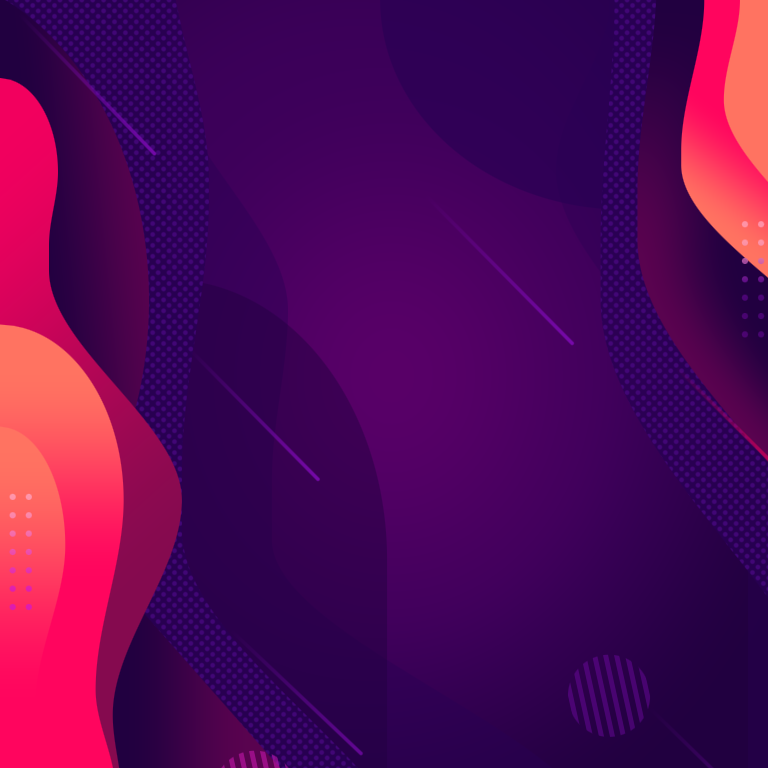
This background is drawn by a Shadertoy shader. Its source:

```glsl
// Violet backdrop with layered liquid waves in coral and crimson at both sides.
// Every wave is an edge x = f(y) built from chained smoothsteps and arcs; halftone
// bands, diagonal streaks, dot grids and striped discs are laid over it.

const vec3 GLOW    = vec3(0.345, 0.00, 0.405);
const vec3 VIOLET  = vec3(0.235, 0.00, 0.350);
const vec3 NIGHT   = vec3(0.130, 0.00, 0.250);
const vec3 INDIGO  = vec3(0.155, 0.00, 0.325);
const vec3 PLUM    = vec3(0.350, 0.01, 0.310);
const vec3 CRIMSON = vec3(0.950, 0.00, 0.370);
const vec3 WINE    = vec3(0.520, 0.04, 0.310);
const vec3 PINK    = vec3(1.000, 0.02, 0.370);
const vec3 CORAL   = vec3(1.000, 0.450, 0.380);
const vec3 BLUSH   = vec3(1.000, 0.620, 0.720);
const vec3 MAGENTA = vec3(0.850, 0.10, 0.740);
const vec3 STREAK  = vec3(0.500, 0.04, 0.720);
const vec3 HALFTONE = vec3(0.290, 0.03, 0.510);

const float HALFTONE_STEP = 0.0142;
const float HALFTONE_RADIUS = 0.0030;
const float GRID_STEP_X = 0.0210;
const float GRID_STEP_Y = 0.0239;
const float DOT_RADIUS = 0.0040;
const float DISC_RADIUS = 0.0535;
const float STRIPE_STEP = 0.0143;

// Antialiased coverage of the region where d > 0.
float fill(float d) {
    return clamp(0.5 + d / max(fwidth(d), 1e-5), 0.0, 1.0);
}

// Rounded cap: rises from 0 to 1 along a quarter ellipse that ends at yc.
float cap(float y, float yc, float r) {
    float t = max(yc - y, 0.0) / r;
    return sqrt(max(1.0 - t * t, 0.0));
}

// Staggered dots.
float halftone(vec2 p) {
    vec2 q = vec2(p.x + p.y, p.x - p.y) / HALFTONE_STEP;
    float d = length(fract(q) - 0.5) * HALFTONE_STEP * 0.7071;
    float px = 1.0 / iResolution.y;
    return 1.0 - smoothstep(HALFTONE_RADIUS - px, HALFTONE_RADIUS + px, d);
}

// Thin line from a to b that brightens toward b.
float streak(vec2 p, vec2 a, vec2 b) {
    float h = clamp(dot(p - a, b - a) / dot(b - a, b - a), 0.0, 1.0);
    float d = length(p - mix(a, b, h));
    return h * (1.0 - smoothstep(0.0010, 0.0036, d));
}

// Two columns of seven dots, starting at the upper left dot.
float dotGrid(vec2 p, vec2 start) {
    vec2 cell = vec2(GRID_STEP_X, GRID_STEP_Y);
    vec2 id = clamp(floor((p - start) / cell + 0.5), vec2(0.0), vec2(1.0, 6.0));
    return fill(DOT_RADIUS - length(p - start - id * cell));
}

float stripedDisc(vec2 p, vec2 center) {
    vec2 q = p - center;
    float s = abs(fract((q.x - 0.22 * q.y) / STRIPE_STEP) - 0.5);
    return fill(DISC_RADIUS - length(q)) * (1.0 - smoothstep(0.17, 0.29, s));
}

void mainImage(out vec4 fragColor, in vec2 fragCoord) {
    vec2 p = fragCoord / iResolution.xy;
    p.y = 1.0 - p.y; // y grows downward from the top edge
    float x = p.x, y = p.y;
    #define S(a, b) smoothstep(a, b, y)

    // Radial glow
    float r = length((p - vec2(0.51, 0.49)) * vec2(1.1, 0.95));
    vec3 col = mix(GLOW, VIOLET, smoothstep(0.0, 0.42, r));
    col = mix(col, NIGHT, smoothstep(0.32, 0.72, r + 0.12 * (x + y - 1.0)));

    // Translucent veils
    float veil = 0.221 + 0.154*S(0.078, 0.404) - 0.021*S(0.404, 0.625) + 0.427*S(0.703, 1.094);
    col = mix(col, INDIGO, 0.42 * fill(veil - x));
    veil = 0.22 + 0.284 * cap(y, 0.729, 0.365);
    col = mix(col, NIGHT, 0.48 * fill(veil - x));
    veil = 1.0 - length((p - vec2(0.814, 0.0)) / vec2(0.319, 0.273));
    col = mix(col, INDIGO, 0.65 * fill(veil));
    veil = 0.794 - 0.07*S(0.0, 0.22) + 0.25*S(0.22, 0.65);
    col = mix(col, INDIGO, 0.35 * fill(x - veil));

    // Halftone bands
    float leftBand = 0.221 + 0.051*S(-0.078, 0.234) - 0.035*S(0.26, 0.612) + 0.323*S(0.69, 1.172);
    float rightBand = 0.80 - 0.018*S(0.0, 0.3125) + 0.339*S(0.39, 1.04);
    float band = max(fill(leftBand - x), fill(x - rightBand));
    // The right band ends where it leaves the canvas
    col = mix(col, INDIGO, 0.8 * band);
    col = mix(col, HALFTONE, 0.75 * band * halftone(p));

    // Plum waves
    float plum = 1.0 - length((p - vec2(-0.126, 0.391)) / vec2(0.320, 0.430));
    col = mix(col, mix(NIGHT, PLUM, smoothstep(0.05, 0.22, x + 0.10 * (0.4 - y))), fill(plum));
    plum = 0.195 + 0.88 * (y - 0.807);
    col = mix(col, mix(NIGHT, PLUM, smoothstep(0.16, 0.33, x)), fill(plum - x) * S(0.70, 0.72));
    plum = 0.855 - 0.025*S(-0.026, 0.247) + 0.302*S(0.3125, 0.846);
    float shade = (1.0 - smoothstep(0.0, 0.13, x - plum)) * S(0.0, 0.35);
    col = mix(col, mix(NIGHT, PLUM, shade), fill(x - plum));

    // Diagonal streaks and striped discs
    float lines = streak(p, vec2(0.555, 0.255), vec2(0.745, 0.447));
    lines = max(lines, streak(p, vec2(0.245, 0.453), vec2(0.414, 0.624)));
    lines = max(lines, streak(p, vec2(0.025, 0.018), vec2(0.201, 0.200)));
    lines = max(lines, 0.8 * streak(p, vec2(0.300, 0.820), vec2(0.470, 0.981)));
    lines = max(lines, 0.3 * streak(p, vec2(0.846, 0.922), vec2(0.928, 1.002)));
    col = mix(col, STREAK, 0.85 * lines);
    col = mix(col, CRIMSON, 0.6 * streak(p, vec2(0.880, 0.478), vec2(1.002, 0.599)));
    col = mix(col, STREAK, 0.38 * stripedDisc(p, vec2(0.793, 0.906)));
    col = mix(col, MAGENTA, 0.5 * stripedDisc(p, vec2(0.332, 1.031)));

    // Left waves, back to front
    float wave = 0.0755 - 0.0117*S(0.224, 0.319) + 0.173*S(0.352, 0.651) - 0.09*S(0.651, 0.931) + 0.012*S(0.931, 1.04);
    col = mix(col, mix(CRIMSON, WINE, smoothstep(0.15, 0.95, y + 0.9 * x)), fill(wave * cap(y, 0.224, 0.122) - x));
    wave = 0.161 - 0.0365*S(0.651, 0.898) + 0.026*S(0.898, 1.03);
    col = mix(col, mix(CORAL, PINK, S(0.48, 0.76)), fill(wave * cap(y, 0.651, 0.228) - x));
    wave = 0.085 - 0.039*S(0.71, 0.918) + 0.026*S(0.918, 1.03);
    col = mix(col, mix(CORAL, PINK, S(0.58, 0.92)), fill(wave * cap(y, 0.71, 0.154) - x));

    // Right waves
    wave = 0.917 - 0.03*S(0.0, 0.195) + 0.241*S(0.215, 0.521);
    float warm = smoothstep(-0.45, -0.32, 0.8 * y - 0.6 * x);
    col = mix(col, mix(PINK, CORAL, warm), fill(x - wave));
    wave = 0.9635 - 0.021*S(0.0, 0.13) + 0.156*S(0.13, 0.39);
    col = mix(col, CORAL, fill(x - wave));

    // Dot grids
    col = mix(col, mix(BLUSH, MAGENTA, S(0.64, 0.78)), 0.85 * dotGrid(p, vec2(0.0165, 0.647)));
    col = mix(col, mix(BLUSH, STREAK, S(0.31, 0.38)), mix(0.8, 0.4, S(0.33, 0.40)) * dotGrid(p, vec2(0.970, 0.292)));

    fragColor = vec4(col, 1.0);
}
```
